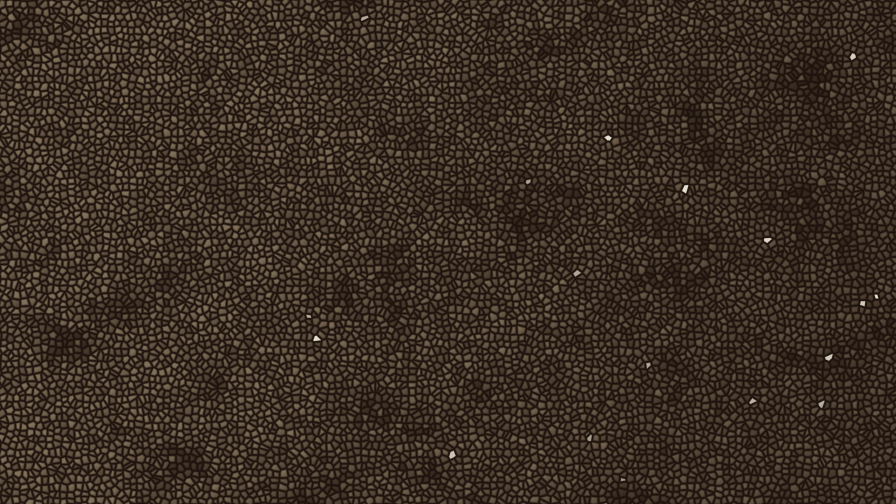
A Shadertoy shader for this texture:

```glsl
const float CELLS_PER_HEIGHT = 74.0;
const vec3 GAP_COLOR = vec3(0.115, 0.068, 0.048);
const vec3 PEBBLE_COLOR = vec3(0.50, 0.44, 0.35);
const vec3 GLINT_COLOR = vec3(0.90, 0.88, 0.82);
const vec2 LIGHT_DIR = vec2(-0.6, 0.8);

vec2 hash2(vec2 p) {
    vec3 q = fract(p.xyx * vec3(0.1031, 0.1030, 0.0973));
    q += dot(q, q.yzx + 33.33);
    return fract((q.xx + q.yz) * q.zy);
}

vec2 seedPoint(vec2 cell, float jitter) {
    return cell + 0.5 + jitter * (hash2(cell + 17.0) - 0.5);
}

// Nearest cell id in xy, distance to its border in z
vec3 cellular(vec2 p, float jitter) {
    vec2 home = floor(p), nearestCell = home, toNearest = vec2(0.0);
    float nearest = 1e3;
    for (int y = -1; y <= 1; y++)
    for (int x = -1; x <= 1; x++) {
        vec2 cell = home + vec2(x, y);
        vec2 r = seedPoint(cell, jitter) - p;
        float d = dot(r, r);
        if (d < nearest) {
            nearest = d;
            nearestCell = cell;
            toNearest = r;
        }
    }
    float border = 1e3;
    for (int y = -2; y <= 2; y++)
    for (int x = -2; x <= 2; x++) {
        if (x == 0 && y == 0) continue;
        vec2 r = seedPoint(nearestCell + vec2(x, y), jitter) - p;
        border = min(border, dot(0.5 * (r + toNearest), normalize(r - toNearest)));
    }
    return vec3(nearestCell, border);
}

// Layered, rotated sines for broad drifts of tone, about -1 to 1
float drift(vec2 p) {
    float sum = 0.0, weight = 0.5;
    for (int i = 0; i < 4; i++) {
        sum += weight * sin(p.x + 1.7 * sin(p.y * 0.8)) * sin(p.y + 1.3 * sin(p.x * 0.7));
        p = mat2(1.2, 1.5, -1.5, 1.2) * p + 4.1;
        weight *= 0.72;
    }
    return sum;
}

vec3 pebbles(vec2 uv, float aspect) {
    vec2 p = uv * CELLS_PER_HEIGHT;
    vec3 cell = cellular(p, 0.88);
    vec2 offset = p - seedPoint(cell.xy, 0.88);
    vec2 rnd = hash2(cell.xy + 131.0);
    float across = clamp(uv.x / aspect, 0.0, 1.0);

    // Rounded tops, lit gently from one side
    float dome = smoothstep(0.015, 0.34, cell.z);
    dome *= 1.0 + 0.35 * dot(offset, LIGHT_DIR);

    // Falloff across the canvas, cell variation and dark clusters
    float tone = mix(0.88, 0.56, across) + 0.05 * (uv.y - 0.5);
    tone *= mix(0.72, 1.18, rnd.x);
    float patches = drift(cell.xy * 0.16);
    tone *= 1.0 + 0.16 * patches;
    tone *= 1.0 - 0.5 * smoothstep(0.25, 0.7, -patches) * step(0.35, rnd.y);
    vec3 color = mix(GAP_COLOR, PEBBLE_COLOR, clamp(dome * tone, 0.0, 1.0));

    // Rare bright chips, more frequent at lower right
    vec2 chip = hash2(cell.xy + 719.0);
    float chance = 0.008 * across * across * (1.3 - uv.y);
    float glint = step(chip.x, chance) * smoothstep(0.10, 0.22, cell.z);
    return mix(color, GLINT_COLOR, glint * mix(0.45, 1.0, chip.y));
}

void mainImage(out vec4 fragColor, in vec2 fragCoord) {
    // Four samples per pixel soften the fine borders
    float aspect = iResolution.x / iResolution.y;
    vec3 color = vec3(0.0);
    for (int i = 0; i < 4; i++) {
        vec2 shift = vec2(i % 2, i / 2) * 0.5 - 0.25;
        color += pebbles((fragCoord + shift) / iResolution.y, aspect);
    }
    fragColor = vec4(color * 0.25, 1.0);
}
```
